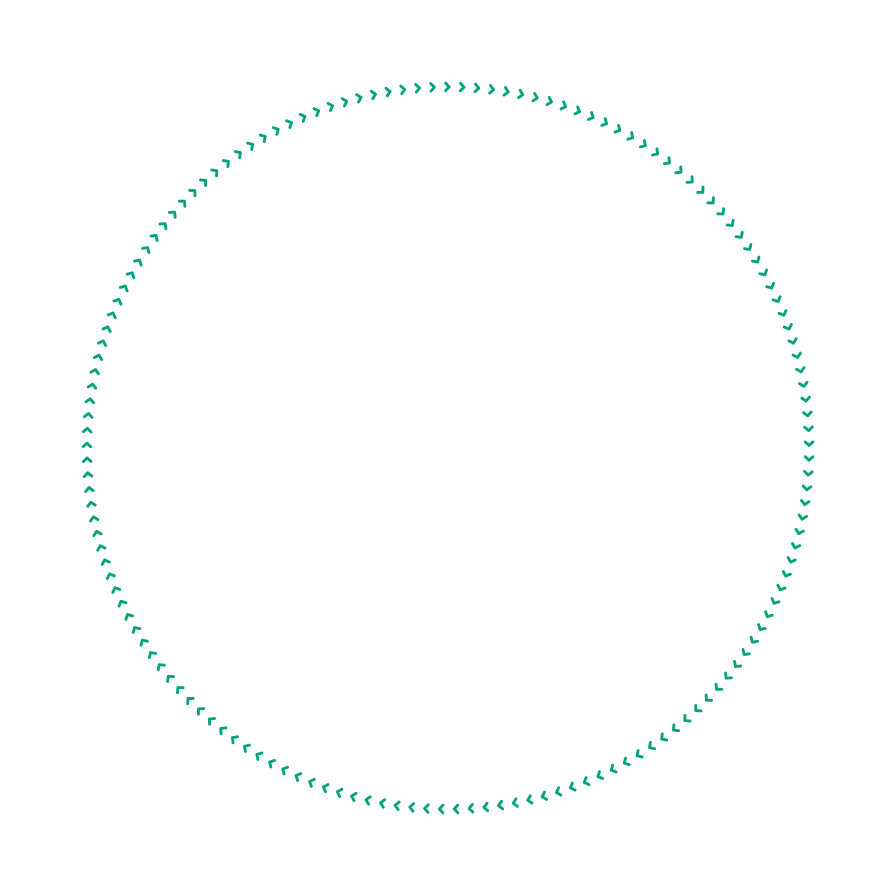
This pattern is drawn by a WebGL 2 fragment shader. Its source:

```glsl
#version 300 es
precision highp float;
// A thin ring of small green chevrons pointing clockwise on white.
uniform vec2 u_resolution;
out vec4 fragColor;

const float TAU = 6.2831853;

float segmentDistance(vec2 p, vec2 a, vec2 b) {
    vec2 ab = b - a;
    float t = clamp(dot(p - a, ab) / dot(ab, ab), 0.0, 1.0);
    return length(p - a - ab * t);
}

// Chevron pointing along +x, mirrored about its axis
float chevronDistance(vec2 p) {
    p.y = abs(p.y);
    return segmentDistance(p, vec2(-0.0026, 0.0042), vec2(0.0013, 0.0)) - 0.0016;
}

void main() {
    float side = min(u_resolution.x, u_resolution.y);
    vec2 p = (gl_FragCoord.xy - 0.5 * u_resolution) / side;

    // Clockwise angle from the top, snapped to the nearest of 153 chevrons
    float stepAngle = TAU / 153.0;
    float angle = round(atan(p.x, p.y) / stepAngle) * stepAngle;

    // Local frame: x along the ring, y outward
    vec2 outward = vec2(sin(angle), cos(angle));
    vec2 along = vec2(outward.y, -outward.x);
    vec2 local = vec2(dot(p, along), dot(p, outward) - 0.403);

    float pixel = 1.0 / side;
    float ink = clamp(0.5 - chevronDistance(local) / pixel, 0.0, 1.0);
    fragColor = vec4(mix(vec3(1.0), vec3(0.01, 0.64, 0.50), ink), 1.0);
}
```
